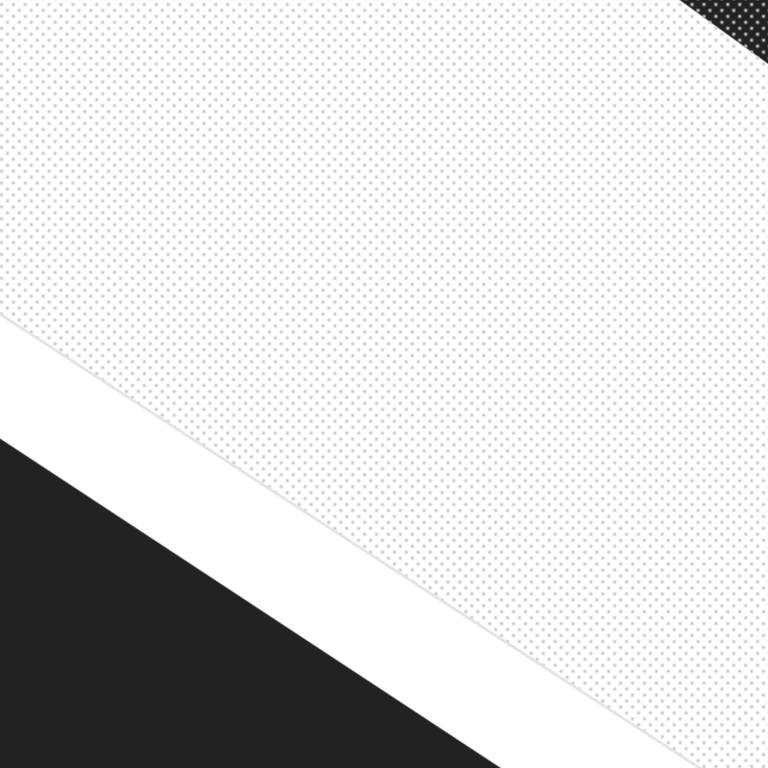
Write a Shadertoy shader that draws this background.

```glsl
// Staggered grey dots on white, cut by diagonal bands with dark corners.

const vec3 PAPER = vec3(1.0);
const vec3 INK = vec3(0.133);
const vec3 DOT = vec3(0.78);
const vec3 HAIRLINE = vec3(0.89);

// Dot grid: unit cells across the canvas, repeat and offset in those cells
const float GRID = 258.0;
const float PERIOD = 4.0;
const vec2 DOT_CENTER = vec2(0.5, 1.5);

// Line end points, origin at the lower left
const vec2 WEDGE_A = vec2(0.0, 0.429);
const vec2 WEDGE_B = vec2(0.652, 0.0);
const vec2 BAND_A = vec2(0.0, 0.591);
const vec2 BAND_B = vec2(0.911, 0.0);
const vec2 CORNER_A = vec2(0.885, 1.0);
const vec2 CORNER_B = vec2(1.0, 0.917);

const float LINE_HALF_WIDTH = 0.0018;
const float EDGE_SOFTNESS = 0.0015;

// Signed distance to the line through a and b, positive above it
float aboveLine(vec2 p, vec2 a, vec2 b) {
    vec2 along = normalize(b - a);
    return dot(p - a, vec2(-along.y, along.x));
}

float coverage(float signedDistance, float softness) {
    return smoothstep(-softness, softness, signedDistance);
}

// Soft square dot repeated on a lattice
float dotLattice(vec2 cell, vec2 center) {
    vec2 offset = abs(mod(cell - center + 0.5 * PERIOD, PERIOD) - 0.5 * PERIOD);
    vec2 profile = 1.0 - smoothstep(0.0, 1.0, offset);
    return profile.x * profile.y;
}

void mainImage(out vec4 fragColor, in vec2 fragCoord) {
    vec2 uv = fragCoord / iResolution.xy;
    float softness = max(EDGE_SOFTNESS, 0.7 / iResolution.y);

    float wedge = aboveLine(uv, WEDGE_A, WEDGE_B);
    float band = aboveLine(uv, BAND_A, BAND_B);
    float corner = aboveLine(uv, CORNER_A, CORNER_B);

    // Dark upper corner lies beneath the dots
    vec3 color = mix(PAPER, INK, coverage(corner, softness));

    // Two interleaved lattices, counted from the top left
    vec2 cell = vec2(uv.x, 1.0 - uv.y) * GRID;
    float dots = dotLattice(cell, DOT_CENTER)
               + dotLattice(cell, DOT_CENTER + 0.5 * PERIOD);
    color = mix(color, DOT, min(dots, 1.0));

    // Plain band with a faint upper rim
    color = mix(PAPER, color, coverage(band, softness));
    color = mix(color, HAIRLINE, coverage(LINE_HALF_WIDTH - abs(band), softness));

    // Solid dark wedge in the lower left
    color = mix(color, INK, coverage(-wedge, softness));

    fragColor = vec4(color, 1.0);
}
```
